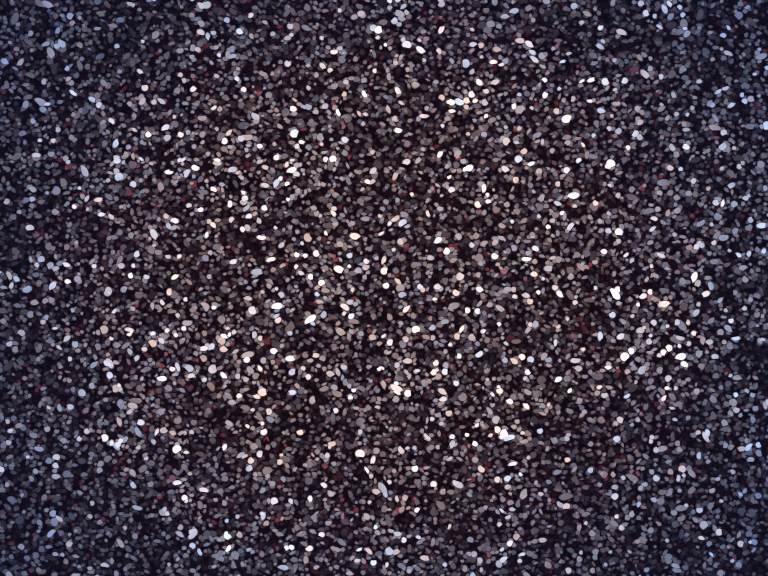
Write a Shadertoy shader that draws this texture.

```glsl
vec4 hash4(vec2 p) {
    vec4 q = fract(p.xyxy * vec4(0.1031, 0.1030, 0.0973, 0.1099));
    q += dot(q, q.wzxy + 33.33);
    return fract((q.xxyz + q.yzzw) * q.zywx);
}

float valueNoise(vec2 p) {
    vec2 cell = floor(p), f = fract(p);
    f = f * f * (3.0 - 2.0 * f);
    float low = mix(hash4(cell).x, hash4(cell + vec2(1, 0)).x, f.x);
    float high = mix(hash4(cell + vec2(0, 1)).x, hash4(cell + 1.0).x, f.x);
    return mix(low, high, f.y);
}

// Jittered, faceted ellipses; the brightest grain wins
vec3 grainLayer(vec2 p, float scale, float radius, float gain, float skew) {
    float blur = scale * max(0.0019, 0.7 / iResolution.y);
    vec2 home = floor(p * scale);
    vec3 light = vec3(0);
    for (int y = -1; y <= 1; y++)
    for (int x = -1; x <= 1; x++) {
        vec2 cell = home + vec2(x, y);
        vec4 shape = hash4(cell + scale);
        vec4 look = hash4(cell + scale * 3.0 + 71.0);

        // Grains lean towards the horizontal
        float angle = (shape.z + look.w - 1.0) * 1.7;
        float c = cos(angle), s = sin(angle);
        vec2 q = mat2(c, -s, s, c) * (p * scale - cell - shape.xy);
        float size = radius * mix(0.7, 1.25, look.z);
        float stretch = mix(1.0, 1.65, shape.w * shape.w);
        q /= size * vec2(stretch, 1.0 / sqrt(stretch));

        // One straight cut gives an angular outline
        float cut = 6.2832 * fract(look.z * 17.0);
        float edge = max(length(q), 1.35 * dot(q, vec2(cos(cut), sin(cut))));
        float mask = 1.0 - smoothstep(-blur, blur, (edge - 1.0) * size);

        float brightness = gain * pow(look.x, skew);
        vec3 tint = mix(vec3(1.06, 0.97, 0.89), vec3(0.88, 0.98, 1.07), look.y);
        float rust = step(0.955, look.y) * (1.0 - smoothstep(0.35, 0.6, brightness));
        tint = mix(tint, vec3(1.0, 0.4, 0.42), rust);
        light = max(light, tint * brightness * mask);
    }
    return light;
}

void mainImage(out vec4 fragColor, in vec2 fragCoord) {
    vec2 p = fragCoord / iResolution.y;
    vec2 centred = fragCoord / iResolution.xy - 0.5;
    float rim = smoothstep(0.22, 0.72, length(centred * vec2(1.1, 0.9)));

    // Fine matrix, medium grains and sparse bright grains
    vec3 light = grainLayer(p, 125.0, 0.47, 0.53, 1.9);
    light = max(light, grainLayer(p + 3.7, 83.0, 0.42, 0.98, 4.3));
    light = max(light, grainLayer(p + 8.3, 56.0, 0.36, 1.1, 13.0));

    // Faint bedding and clustered patches
    float bedding = valueNoise(p * vec2(9, 23));
    float patches = valueNoise(p * 31.0 + 40.0);
    light *= 0.72 + 0.3 * bedding + 0.38 * patches;

    // Bluish, dimmer illumination towards the rim
    light *= mix(vec3(1.06, 1.03, 1.0), vec3(0.56, 0.63, 0.73), rim);
    vec3 ground = mix(vec3(0.075, 0.04, 0.075), vec3(0.06, 0.05, 0.105), rim);
    ground += vec3(0.045, 0.018, 0.018) * (valueNoise(p * 110.0) - 0.4);
    fragColor = vec4(min(ground + light, vec3(1.0, 0.985, 0.965)), 1.0);
}
```
